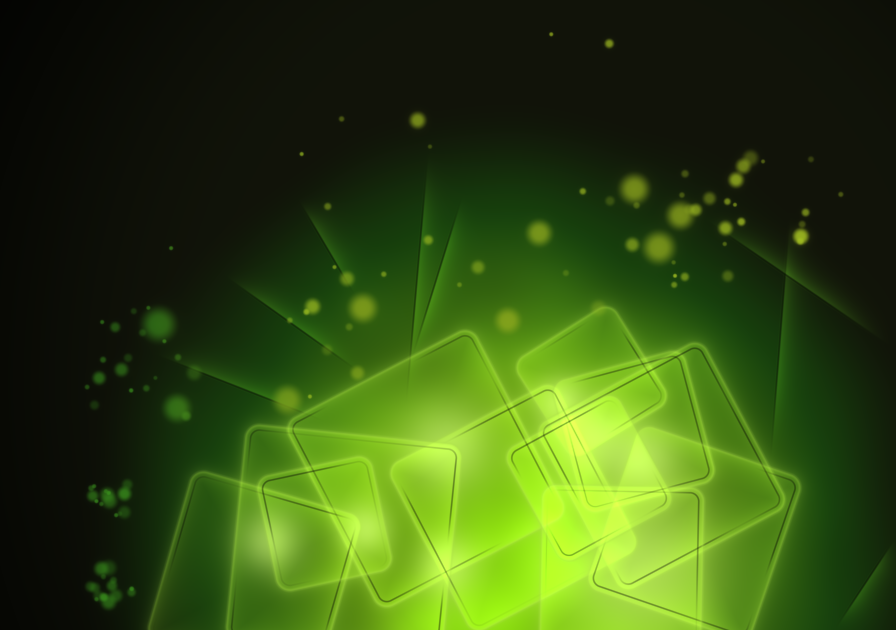
This background is drawn by a Shadertoy shader. Its source:

```glsl
// Translucent rounded frames and drifting light orbs over a lime glow on black.

vec2 hash2(float n) {
    return fract(sin(vec2(n, n + 17.3) * vec2(12.99, 78.23)) * 4375.85);
}

float hash(vec2 p) {
    return fract(sin(dot(p, vec2(127.1, 311.7))) * 4375.85);
}

float noise(vec2 p) {
    vec2 i = floor(p), f = fract(p);
    f = f * f * (3.0 - 2.0 * f);
    return mix(mix(hash(i), hash(i + vec2(1, 0)), f.x),
               mix(hash(i + vec2(0, 1)), hash(i + 1.0), f.x), f.y);
}

float roundedSquare(vec2 p, float size, float angle, float radius) {
    float c = cos(angle), s = sin(angle);
    vec2 q = abs(mat2(c, -s, s, c) * p) - size + radius;
    return length(max(q, 0.0)) + min(max(q.x, q.y), 0.0) - radius;
}

// Soft disc with a gently brighter core.
float orb(vec2 p, float radius) {
    float d = length(p) / radius;
    return 0.75 * smoothstep(1.15, 0.35, d) + 0.25 * exp(-d * d * 1.5);
}

// Radial colour ramp, from lime at the heart to near black.
vec3 glowRamp(float r) {
    vec3 c = mix(vec3(0.52, 0.84, 0.04), vec3(0.41, 0.63, 0.07), smoothstep(0.05, 0.27, r));
    c = mix(c, vec3(0.22, 0.42, 0.06), smoothstep(0.22, 0.41, r));
    c = mix(c, vec3(0.09, 0.26, 0.05), smoothstep(0.37, 0.53, r));
    return mix(c, vec3(0.065, 0.075, 0.035), smoothstep(0.48, 0.70, r));
}

// x, y, half size, angle
const vec4 frames[11] = vec4[11](
    vec4(0.676, 0.256, 0.168, 0.48), vec4(0.815, 0.194, 0.150, 0.48),
    vec4(0.939, 0.394, 0.092, 0.56), vec4(1.006, 0.315, 0.108, 0.26),
    vec4(1.050, 0.260, 0.150, 0.49), vec4(1.102, 0.154, 0.137, -0.33),
    vec4(0.987, 0.100, 0.128, -0.02), vec4(0.546, 0.139, 0.172, -0.10),
    vec4(0.404, 0.083, 0.140, -0.28), vec4(0.515, 0.169, 0.093, 0.21),
    vec4(0.935, 0.241, 0.102, 0.50));

// start, end
const vec4 rays[8] = vec4[8](
    vec4(0.472, 0.685, 0.565, 0.528), vec4(0.352, 0.565, 0.574, 0.407),
    vec4(0.680, 0.769, 0.644, 0.352), vec4(0.735, 0.694, 0.652, 0.426),
    vec4(0.241, 0.439, 0.519, 0.330), vec4(1.254, 0.667, 1.222, 0.259),
    vec4(1.111, 0.657, 1.422, 0.444), vec4(1.422, 0.148, 1.324, 0.0));

// x, y, radius
const vec3 highlights[8] = vec3[8](
    vec3(0.71, 0.29, 0.07), vec3(1.01, 0.10, 0.12), vec3(0.89, 0.36, 0.04),
    vec3(0.43, 0.14, 0.05), vec3(0.58, 0.16, 0.04), vec3(0.71, 0.10, 0.05),
    vec3(0.94, 0.30, 0.06), vec3(1.02, 0.27, 0.06));
const vec3 largeOrbs[10] = vec3[10](
    vec3(0.576, 0.511, 0.026), vec3(0.456, 0.365, 0.026), vec3(0.281, 0.352, 0.025),
    vec3(0.252, 0.485, 0.031), vec3(0.806, 0.491, 0.023), vec3(0.856, 0.630, 0.023),
    vec3(1.007, 0.700, 0.027), vec3(1.046, 0.607, 0.029), vec3(1.080, 0.658, 0.025),
    vec3(0.663, 0.809, 0.015));
// x, y, spread
const vec3 clusters[7] = vec3[7](
    vec3(1.03, 0.64, 0.13), vec3(0.20, 0.43, 0.12), vec3(0.175, 0.21, 0.04),
    vec3(0.175, 0.07, 0.04), vec3(1.25, 0.69, 0.10), vec3(0.80, 0.68, 0.40),
    vec3(0.38, 0.45, 0.24));

void mainImage(out vec4 fragColor, in vec2 fragCoord) {
    vec2 p = fragCoord / iResolution.y;
    p.x += 0.5 * (1.4222 - iResolution.x / iResolution.y);
    float px = 1.0 / iResolution.y;
    float r = length((p - vec2(0.82, 0.10)) / vec2(1.0, 1.05));
    float heart = smoothstep(0.65, 0.15, r);

    // Background glow, cloudy variation and dark corners
    vec3 col = glowRamp(r + 0.05 * (noise(p * 5.0) - 0.5));
    col *= mix(1.0, 0.72 + 0.5 * noise(p * 9.0 + 4.0), heart);
    col *= 1.0 - 0.85 * smoothstep(0.55, 1.15, length((p - vec2(0.9, 0.4)) * vec2(1.0, 0.9)));

    // Faint rays with a glow on one side
    for (int i = 0; i < 8; i++) {
        vec2 a = rays[i].xy, b = rays[i].zw - a, q = p - a;
        float t = dot(q, b) / dot(b, b);
        float side = (b.x * q.y - b.y * q.x) / length(b);
        float fade = smoothstep(0.0, 0.35, t) * smoothstep(1.0, 0.6, t);
        col += vec3(0.10, 0.19, 0.03) * fade * exp(-abs(side) * 60.0) * smoothstep(-0.004, 0.004, side);
        col *= 1.0 - 0.45 * fade * smoothstep(0.0012 + px, 0.0, abs(side));
    }

    // Pale light pools
    for (int i = 0; i < 8; i++) {
        vec2 q = (p - highlights[i].xy) / highlights[i].z;
        col = mix(col, vec3(0.82, 0.95, 0.52), 0.55 * exp(-dot(q, q)));
    }

    // Glass frames: inner sheen, bright rim and thin dark line
    for (int i = 0; i < 11; i++) {
        vec4 f = frames[i];
        float d = roundedSquare(p - f.xy, f.z, f.w, 0.022);
        float inside = smoothstep(px, -px, d);
        float rim = 0.30 * exp(-abs(d) * 110.0) + 0.22 * smoothstep(0.003 + px, 0.0, abs(d));
        col += vec3(0.10, 0.13, 0.02) * inside * exp(d * 22.0);
        col = mix(col, vec3(0.68, 0.88, 0.28), rim * (0.5 + 0.5 * heart));
        col *= 1.0 - 0.40 * smoothstep(0.001 + px, 0.0, abs(d + 0.008)) * smoothstep(0.3, 0.7, noise(p * 8.0 + f.xy * 30.0));
    }

    // Large orbs, yellower near the middle
    vec3 orbColor = mix(vec3(0.20, 0.50, 0.10), vec3(0.58, 0.68, 0.12), smoothstep(0.20, 0.55, p.x));
    for (int i = 0; i < 10; i++)
        col = mix(col, orbColor, 0.75 * orb(p - largeOrbs[i].xy, largeOrbs[i].z));

    // Small scattered orbs
    for (int i = 0; i < 98; i++) {
        vec3 c = clusters[i % 7];
        vec2 h = hash2(float(i) * 1.37 + 2.0), k = hash2(float(i) * 2.11 + 9.0);
        vec2 at = c.xy + c.z * sqrt(h.x) * vec2(cos(6.283 * h.y), 0.75 * sin(6.283 * h.y));
        float size = 0.004 + 0.011 * k.x * k.x;
        col = mix(col, orbColor * 1.1, (0.25 + 0.6 * k.y) * orb(p - at, size));
    }

    fragColor = vec4(clamp(col, 0.0, 1.0), 1.0);
}
```
